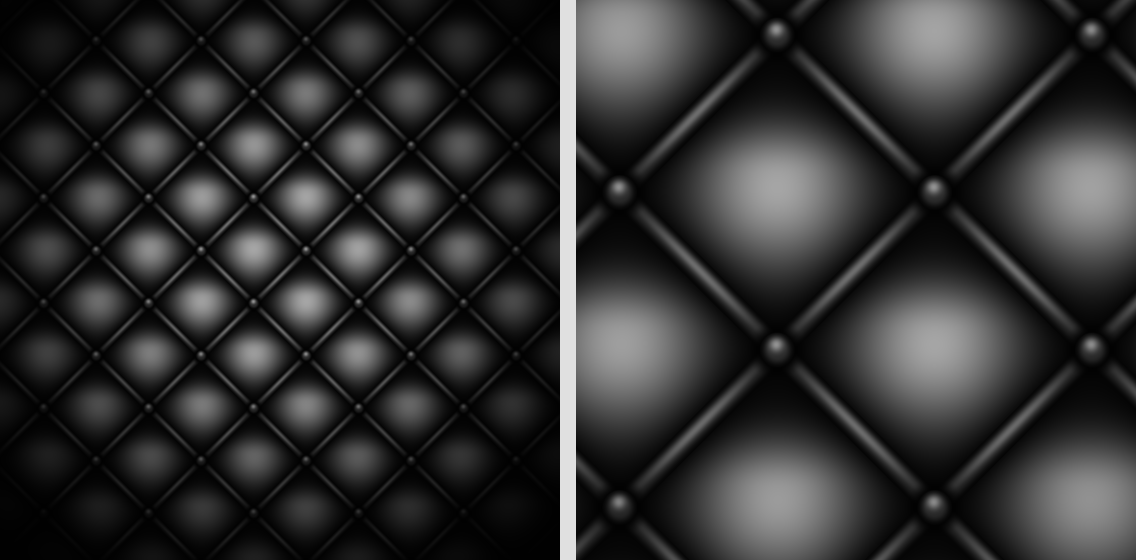
Left, the full canvas; right, a detail of the centre.
Reproduce this pattern procedurally as a WebGL 1 fragment shader.

```glsl
precision highp float;
// Black tufted upholstery: padded diamonds divided by raised cords, with a
// round stud at every crossing. Rotated unit cells give the lattice; each part
// is shaded by its distance to the seams and dimmed by a soft radial spotlight.

uniform vec2 u_resolution;

// Rotates between upright axes and the two seam directions.
vec2 toSeams(vec2 p) { return vec2(p.x + p.y, p.x - p.y); }
vec2 toUpright(vec2 s) { return 0.5 * vec2(s.x + s.y, s.x - s.y); }

// Padded leather: dark at the seams, brightest just above the middle.
float pillowShade(vec2 seamDist, vec2 local) {
  vec2 rise = smoothstep(0.035, 0.5, seamDist);
  float dome = pow(rise.x * rise.y, 0.58);
  float topShadow = 1.0 - 0.72 * smoothstep(0.06, 0.36, local.y);
  return 0.012 + 0.63 * dome * topShadow * (1.0 + 0.5 * local.y);
}

// Rounded cord: a narrow sheen that fades towards the studs.
float cordShade(float across, float along) {
  float sheen = exp(-pow((across - 0.006) / 0.024, 2.0));
  float middle = pow(sin(3.14159 * along), 1.5);
  float body = 0.07 * (1.0 - smoothstep(0.02, 0.055, abs(across)));
  return 0.015 + body + sheen * (0.03 + 0.31 * middle);
}

// Polished stud: dark ball with a small highlight near the top.
float studShade(vec2 offset) {
  float glint = exp(-dot(offset - vec2(-0.003, 0.017), offset - vec2(-0.003, 0.017)) / 0.0005);
  float rim = 1.0 - smoothstep(0.025, 0.055, length(offset));
  return 0.02 + 0.13 * rim + 0.42 * glint;
}

void main() {
  vec2 uv = gl_FragCoord.xy / u_resolution;
  float repeats = 5.3333;
  float pixel = repeats / min(u_resolution.x, u_resolution.y);

  // Seams lie on the integers of each diagonal coordinate.
  vec2 seams = toSeams(uv * repeats - vec2(0.4167, 0.4444));
  vec2 offset = fract(seams + 0.5) - 0.5;
  vec2 cell = fract(seams);
  vec2 seamDist = abs(offset);

  float shade = pillowShade(seamDist, toUpright(cell - 0.5));

  // Cord along the nearer seam.
  bool firstSeam = seamDist.x < seamDist.y;
  float across = firstSeam ? offset.x : -offset.y;
  float along = firstSeam ? cell.y : cell.x;
  float cordMask = 1.0 - smoothstep(0.055 - pixel, 0.055 + pixel, abs(across));
  shade = mix(shade, cordShade(across, along), cordMask);

  // Stud with a soft contact shadow.
  vec2 studOffset = toUpright(offset);
  float studDist = length(studOffset);
  shade *= smoothstep(0.045, 0.1, studDist);
  float studMask = 1.0 - smoothstep(0.055 - pixel, 0.055 + pixel, studDist);
  shade = mix(shade, studShade(studOffset), studMask);

  // Spotlight a little above the middle.
  float spot = 1.0 - smoothstep(0.08, 0.72, distance(uv, vec2(0.5, 0.54)));
  gl_FragColor = vec4(vec3(0.004 + shade * spot), 1.0);
}
```
